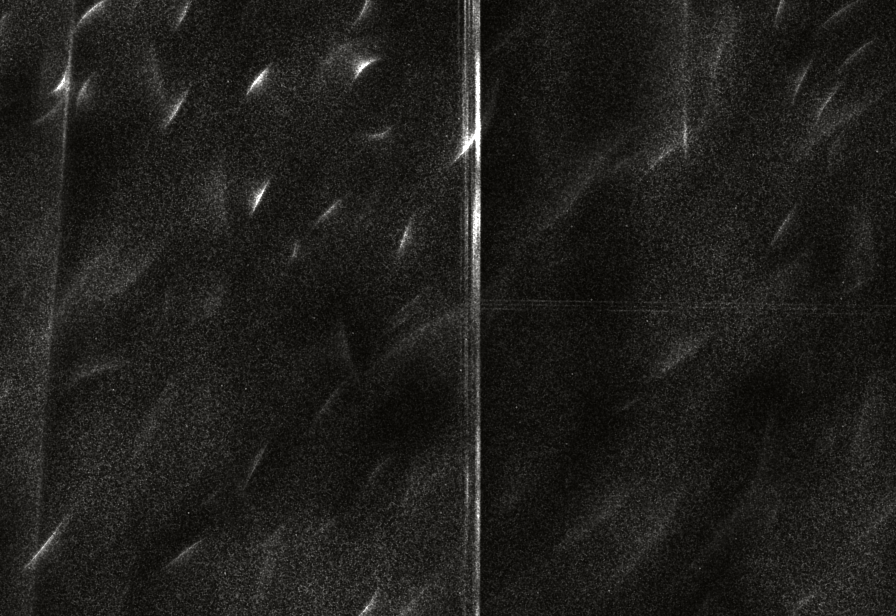
Reproduce this texture procedurally as a WebGL 1 fragment shader.

```glsl
precision highp float;
uniform vec2 u_resolution;
#define BASE_TONE 0.098
#define CLOUD_AMOUNT 0.14
#define BAND_AMOUNT 0.11
#define GRAIN_AMOUNT 1.18
#define GRAIN_SCALE 400.0
#define SEAM_X 0.533
#define SEAM_LIGHT 0.95
#define CREASE_SPREAD 0.9
#define SHARP_LIGHT 0.8
#define SOFT_LIGHT 0.2
#define DUST_LIGHT 0.3
#define FILM_TINT vec3(0.005, 0.001, -0.010)

vec3 hash3(vec2 p) {
  vec3 q = fract(p.xyx * vec3(0.1031, 0.1030, 0.0973));
  q += dot(q, q.yxz + 33.33);
  return fract((q.xxy + q.yzz) * q.zyx);
}
float noise(vec2 p) {
  vec2 i = floor(p), f = fract(p);
  f = f * f * (3.0 - 2.0 * f);
  float low = mix(hash3(i).x, hash3(i + vec2(1, 0)).x, f.x);
  float high = mix(hash3(i + vec2(0, 1)).x, hash3(i + vec2(1, 1)).x, f.x);
  return mix(low, high, f.y);
}
float fbm(vec2 p) {
  float sum = 0.0, amp = 0.5;
  for (int i = 0; i < 4; i++) {
    sum += amp * noise(p);
    p = mat2(0.8, 0.6, -0.6, 0.8) * p * 2.03 + 17.0;
    amp *= 0.5;
  }
  return sum;
}
float line(float d, float width) {
  return exp(-d * d / (width * width));
}
// A ridge of light: abrupt on its negative side, soft on the other
float ridge(float d, float width) {
  return exp(d < 0.0 ? d / max(width * 0.25, 0.002) : -d / width);
}
// Tapered, slightly bent creases scattered one per grid cell
float creases(vec2 p, float scale, float len, float width, float lean, float seed) {
  float sum = 0.0;
  for (int j = -1; j <= 1; j++) {
    for (int i = -1; i <= 1; i++) {
      vec2 cell = floor(p * scale) + vec2(i, j);
      vec3 place = hash3(cell + seed), shape = hash3(cell + seed + 57.0);
      float a = lean + (place.z - 0.5) * CREASE_SPREAD;
      vec2 q = p - (cell + place.xy) / scale;
      float across = (cos(a) * q.x - sin(a) * q.y) * sign(shape.z - 0.5);
      float t = (sin(a) * q.x + cos(a) * q.y) / (len * (0.4 + 0.6 * shape.y));
      float taper = smoothstep(1.0, 0.0, abs(t));
      float d = across + (place.x - 0.5) * 0.4 * len * t * t;
      sum += pow(shape.x, 2.5) * taper * ridge(d, width * (0.3 + 0.7 * taper));
    }
  }
  return sum;
}
// Bright streaked fold with a glinting right edge
float seam(float s, float y) {
  float rise = mix(0.38, 1.0, smoothstep(0.35, 0.95, y));
  float body = smoothstep(-0.026, -0.004, s) * smoothstep(0.004, 0.001, s);
  float streak = noise(vec2(s * 420.0, y * 5.0)) * (0.5 + noise(vec2(s * 150.0, y * 14.0)));
  float glint = 0.2 + 1.3 * pow(noise(vec2(3.0, y * 28.0)), 2.0);
  float inner = line(s + 0.014, 0.0012) * noise(vec2(9.0, y * 16.0));
  return SEAM_LIGHT * rise * (body * (0.06 + 0.8 * streak * streak) + glint * line(s, 0.0024) + 0.3 * inner);
}
// Long sheet folds: a wide sheen, a fine patchy edge
float sheetFold(float s, float y, float sheen) {
  float patches = noise(vec2(sheen * 90.0, y * 9.0));
  return sheen * ridge(-s, 0.03) * (0.6 + 0.8 * patches) + 0.5 * pow(patches, 3.0) * line(s, 0.002);
}
float dust(vec2 p, float scale) {
  vec3 r = hash3(floor(p * scale) + 211.0);
  float d = length(fract(p * scale) - 0.25 - 0.5 * r.xy) / scale;
  return smoothstep(0.0026, 0.0006, d) * smoothstep(0.92, 1.0, r.z);
}

void main() {
  vec2 u = gl_FragCoord.xy / u_resolution;
  vec2 p = gl_FragCoord.xy / u_resolution.y;
  vec2 warped = p + 0.025 * vec2(noise(p * 9.0), noise(p * 9.0 + 40.0));
  float s = u.x - SEAM_X - 0.002 * (noise(vec2(1.0, u.y * 4.0)) - 0.5);
  float right = smoothstep(0.0, 0.004, s);
  float wobble = 0.008 * (fbm(vec2(5.0, u.y * 4.0)) - 0.5);
  // Matt film with cloudy and slanted sheen, darkest right of the seam
  vec2 slant = mat2(0.82, 0.57, -0.57, 0.82) * warped;
  float tone = BASE_TONE + CLOUD_AMOUNT * (fbm(p * 3.5) - 0.47);
  tone += BAND_AMOUNT * (fbm(slant * vec2(11.0, 3.0) + 7.0) - 0.47);
  tone += 0.03 * (noise(vec2(u.x * 26.0, u.y * 2.0)) - 0.5);
  tone *= 1.0 - 0.28 * right * smoothstep(0.8, 0.66, u.x);
  tone = max(tone, 0.045) * (1.0 - 0.4 * right * exp(-max(s, 0.0) / 0.015));
  // Wrinkles, sharpest in the upper left and along the lower left
  float busy = 0.15 + 0.85 * smoothstep(0.52, 0.75, u.y) + 0.45 * smoothstep(0.25, 0.05, u.y);
  busy *= mix(1.0, 0.35, right);
  float light = SOFT_LIGHT * creases(warped, 3.6, 0.26, 0.034, 0.7, 11.0) * (0.6 + 0.4 * busy);
  light += 0.8 * SOFT_LIGHT * creases(warped, 5.5, 0.15, 0.02, 0.65, 83.0);
  light += 0.7 * SOFT_LIGHT * creases(warped, 5.0, 0.14, 0.022, 0.0, 140.0);
  float sharp = creases(warped, 8.0, 0.075, 0.007, 0.65, 29.0);
  light += busy * (SHARP_LIGHT * (sharp + sharp * sharp) + 0.22 * creases(warped, 8.0, 0.12, 0.02, 0.65, 29.0));
  // Long folds at the left and right
  float leftFold = u.x - mix(0.035, 0.085, u.y) - wobble;
  light += sheetFold(leftFold, u.y, 0.085);
  tone *= 1.0 - 0.4 * smoothstep(-0.002, 0.002, leftFold) * exp(-max(leftFold, 0.0) / 0.03);
  light += sheetFold(u.x - 0.767 - wobble, u.y, 0.1) * smoothstep(0.72, 0.78, u.y);
  light += seam(s, u.y);
  // Level scratches and dust
  for (int i = 0; i < 3; i++) {
    float level = 0.513 - 0.007 * float(i) - 0.02 * (u.x - SEAM_X);
    light += 0.1 * right * line(u.y - level, 0.0016) * noise(vec2(u.x * 30.0, float(i) * 7.0));
  }
  light += DUST_LIGHT * dust(p, 34.0);
  // Two turned layers of fine grain
  vec2 g = p * GRAIN_SCALE;
  float grain = noise(mat2(0.8, 0.6, -0.6, 0.8) * g) + noise(mat2(0.5, -0.87, 0.87, 0.5) * g * 1.17 + 90.0) - 1.0;
  float value = tone * exp(GRAIN_AMOUNT * grain) + light * (1.0 + 0.4 * grain);
  gl_FragColor = vec4(clamp(value + FILM_TINT, 0.0, 1.0), 1.0);
}
```
